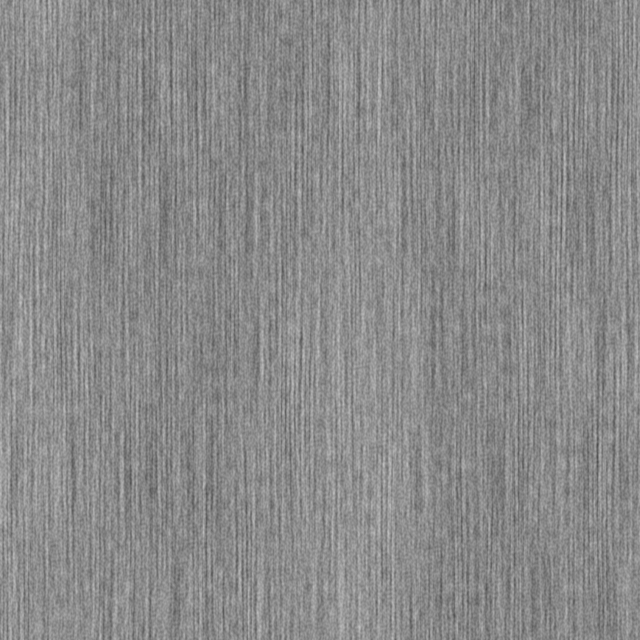
Give the GLSL for this texture, as a WebGL 2 fragment shader.

```glsl
#version 300 es
precision highp float;
// Grey wood veneer: fine straight vertical grooves and speckled fibres over soft broad bands.

#define BASE_GREY 0.541
#define BAND_PERIOD 0.515
#define BAND_DEPTH 0.0135
#define STREAK_DEPTH 0.03
#define GROOVE_COUNT 118.0
#define GROOVE_DEPTH 0.034
#define FIBRE_DEPTH 0.14
#define FLECK_DEPTH 0.115
#define GRAIN_DEPTH 0.115
#define WOBBLE 0.002

uniform vec2 u_resolution;
out vec4 fragColor;

const float TAU = 6.28319;

// Integer hash of a lattice cell, from 0 to 1
float hash(vec2 cell) {
    uvec2 q = uvec2(ivec2(cell)) * uvec2(1597u, 3813u);
    uint n = (q.x ^ (q.y << 8)) * 48271u;
    n = (n ^ (n >> 15)) * 739397u;
    n = (n ^ (n >> 13)) * 277803u;
    return float((n ^ (n >> 16)) & 65535u) / 65535.0;
}

// Dot product of a random unit gradient with the offset from its corner
float corner(vec2 cell, vec2 offset) {
    float angle = TAU * hash(cell);
    return dot(vec2(cos(angle), sin(angle)), offset);
}

float gradientNoise(vec2 p) {
    vec2 i = floor(p);
    vec2 f = p - i;
    vec2 w = f * f * f * (f * (f * 6.0 - 15.0) + 10.0);
    vec2 e = vec2(1.0, 0.0);
    float low = mix(corner(i, f), corner(i + e, f - e), w.x);
    float high = mix(corner(i + e.yx, f - e.yx), corner(i + 1.0, f - 1.0), w.x);
    return mix(low, high, w.y);
}

// Broad light and dark bands with long soft streaks
float bands(vec2 p) {
    float phase = TAU * (p.x - 0.045) / BAND_PERIOD;
    float wave = cos(phase) + 0.5 * cos(2.0 * phase - 0.6);
    float streaks = gradientNoise(p * vec2(9.0, 1.3) + 17.3)
                  + 1.1 * gradientNoise(p * vec2(41.0, 1.7) + 41.7);
    float shade = 0.004 - 0.01 * smoothstep(0.35, 0.75, p.y);
    return BAND_DEPTH * wave + STREAK_DEPTH * streaks + shade;
}

// Near-regular dark grooves that drift, fade and return along their length
float grooves(vec2 p) {
    float drift = 1.2 * gradientNoise(p * vec2(33.0, 1.5) + 63.1);
    float strength = 0.95 + 1.3 * gradientNoise(p * vec2(15.0, 2.5) + 88.4);
    float phase = TAU * (p.x * GROOVE_COUNT + drift);
    // The second harmonic narrows the dark side of each groove
    float profile = cos(phase) - 0.25 * cos(2.0 * phase);
    return GROOVE_DEPTH * strength * profile;
}

// Long fibres, short flecks and a fine speckle
float fibres(vec2 p) {
    float longFibre = gradientNoise(p * vec2(193.0, 5.0) + 5.2);
    float fleck = gradientNoise(p * vec2(229.0, 47.0) + 29.6);
    // The speckle lattice is turned so that it does not beat with the screen
    vec2 turned = mat2(0.8, 0.6, -0.6, 0.8) * (p * vec2(280.0, 205.0));
    float grain = gradientNoise(turned + 273.9);
    return FIBRE_DEPTH * longFibre + FLECK_DEPTH * fleck + GRAIN_DEPTH * grain;
}

void main() {
    vec2 uv = gl_FragCoord.xy / u_resolution;

    // Slight sideways waver of the whole grain
    vec2 p = uv;
    p.x += WOBBLE * gradientNoise(uv * vec2(11.0, 5.0) + 3.7);

    float grey = BASE_GREY + bands(uv) + grooves(p) + fibres(p);
    fragColor = vec4(vec3(clamp(grey, 0.0, 1.0)), 1.0);
}
```
